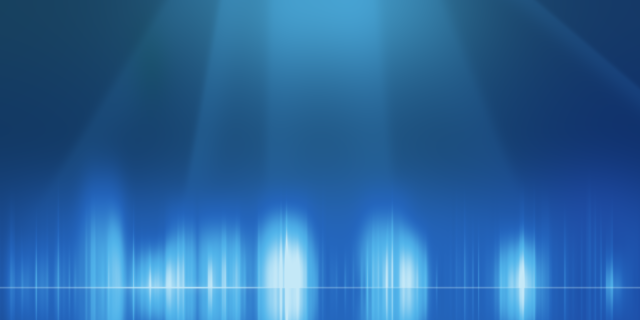
Give the GLSL for this background, as a Shadertoy shader.

```glsl
const vec3 TOP_TEAL   = vec3(0.09, 0.25, 0.37);
const vec3 MID_NAVY   = vec3(0.07, 0.22, 0.39);
const vec3 LOW_BLUE   = vec3(0.10, 0.29, 0.58);
const vec3 HAZE_BLUE  = vec3(0.14, 0.40, 0.75);
const vec3 CYAN       = vec3(0.32, 0.71, 0.92);
const vec3 PALE       = vec3(0.77, 0.91, 0.97);
const vec3 TOP_GLOW   = vec3(0.13, 0.26, 0.31);
const vec3 CORE_GLOW  = vec3(0.05, 0.11, 0.12);
const vec3 VIOLET     = vec3(0.13, 0.29, 0.66);
const vec3 RAY_TINT   = vec3(0.04, 0.09, 0.12);
const float HORIZON   = 0.101;
const float FINE_STREAKS  = 230.0;
const float BROAD_STREAKS = 75.0;

// Light columns: centre x, half width, top, strength
const int COLUMN_COUNT = 11;
const vec4 COLUMNS[COLUMN_COUNT] = vec4[](
    vec4(0.050, 0.050, 0.30, 0.20), vec4(0.160, 0.036, 0.66, 0.30),
    vec4(0.181, 0.012, 0.42, 0.28), vec4(0.240, 0.040, 0.30, 0.50),
    vec4(0.280, 0.022, 0.44, 0.35), vec4(0.342, 0.046, 0.44, 0.45),
    vec4(0.446, 0.043, 0.47, 0.75), vec4(0.602, 0.042, 0.50, 0.48),
    vec4(0.648, 0.020, 0.35, 0.52), vec4(0.810, 0.037, 0.34, 0.55),
    vec4(0.960, 0.018, 0.25, 0.40));

// Faint rays: x at the top, x at the bottom, width, strength
const int RAY_COUNT = 6;
const vec4 RAYS[RAY_COUNT] = vec4[](
    vec4(0.27, -0.04, 0.030, 0.45), vec4(0.35, 0.26, 0.018, 0.60),
    vec4(0.43, 0.42, 0.025, 0.35), vec4(0.58, 0.62, 0.030, 0.40),
    vec4(0.68, 0.88, 0.035, 0.40), vec4(0.83, 1.42, 0.018, 0.50));

float hash(float n) {
    n = fract(n * 0.1031);
    n *= n + 33.33;
    return fract(n * (n + n));
}

float noise(float x) {
    float cell = floor(x);
    return mix(hash(cell), hash(cell + 1.0), smoothstep(0.0, 1.0, x - cell));
}

float bell(float d) {
    return exp(-d * d);
}

vec3 backdrop(vec2 p) {
    vec3 color = mix(MID_NAVY, TOP_TEAL, smoothstep(0.55, 1.0, p.y));
    color = mix(LOW_BLUE, color, smoothstep(0.15, 0.62, p.y));
    color += CORE_GLOW * bell((p.x - 0.51) / 0.27);
    color += TOP_GLOW * bell((p.x - 0.51) / 0.19) * bell((1.0 - p.y) / 0.27);
    // Cooler right side and a dim green patch on the left
    color += vec3(-0.01, -0.03, 0.03) * smoothstep(0.65, 1.0, p.x);
    color -= vec3(0.02, 0.01, 0.05) * bell((p.x - 0.235) / 0.03) * bell((p.y - 0.80) / 0.13);
    return mix(color, VIOLET, 0.6 * bell((p.x - 0.93) / 0.09) * bell((p.y - 0.30) / 0.17));
}

float rays(vec2 p) {
    float light = 0.0;
    for (int i = 0; i < RAY_COUNT; i++) {
        vec4 ray = RAYS[i];
        float d = (p.x - mix(ray.y, ray.x, p.y)) / ray.z;
        // Crisp outer side, soft inner side
        float inward = d * sign(0.51 - ray.x);
        light += ray.w * bell(inward > 0.0 ? d * 0.5 : d * 2.0);
    }
    return light * smoothstep(0.25, 0.55, p.y);
}

float columns(vec2 p) {
    float light = 0.0;
    for (int i = 0; i < COLUMN_COUNT; i++) {
        vec4 c = COLUMNS[i];
        float d = abs(p.x - c.x) / c.y;
        light += c.w * exp(-d * d * d) * (1.0 - smoothstep(0.3, 1.0, p.y / c.z));
    }
    return light;
}

float curtain(vec2 p) {
    float sides = smoothstep(-0.1, 0.12, p.x) * (1.0 - 0.4 * smoothstep(0.80, 0.92, p.x));
    float light = 0.36 * sides * (1.0 - smoothstep(0.12, 0.60, p.y)) + columns(p);

    // Vertical streaks, each with its own height
    float broad = noise(p.x * BROAD_STREAKS);
    float fine = noise(p.x * FINE_STREAKS + 57.0);
    float reach = mix(0.22, 0.52, noise(p.x * BROAD_STREAKS + 191.0));
    float fade = 1.0 - smoothstep(0.3 * reach, reach, p.y);
    light *= 1.0 + fade * (0.26 * (broad - 0.5) + 0.20 * (fine - 0.5));
    return light + 0.17 * fade * pow(fine, 6.0);
}

void mainImage(out vec4 fragColor, in vec2 fragCoord) {
    vec2 uv = fragCoord / iResolution.xy;
    float below = 1.0 - smoothstep(HORIZON - 0.002, HORIZON + 0.002, uv.y);

    // Mirror the curtain under the horizon
    vec2 p = vec2(uv.x, HORIZON + abs(uv.y - HORIZON));
    float light = curtain(p) * (1.0 - 0.10 * below);

    vec3 color = backdrop(p) + RAY_TINT * rays(p);
    color = mix(color, HAZE_BLUE, smoothstep(0.0, 0.42, light));
    color = mix(color, CYAN, smoothstep(0.30, 0.78, light));
    color = mix(color, PALE, smoothstep(0.70, 1.12, light));

    // Horizon line with a bright spot
    float spot = bell((uv.x - 0.28) / 0.12);
    float line = bell((uv.y - HORIZON) / 0.003) * (0.30 + 0.45 * spot);
    line += 0.12 * spot * bell((uv.y - HORIZON) / 0.02);
    color = mix(color, PALE, line);

    fragColor = vec4(clamp(color, 0.0, 1.0), 1.0);
}
```
